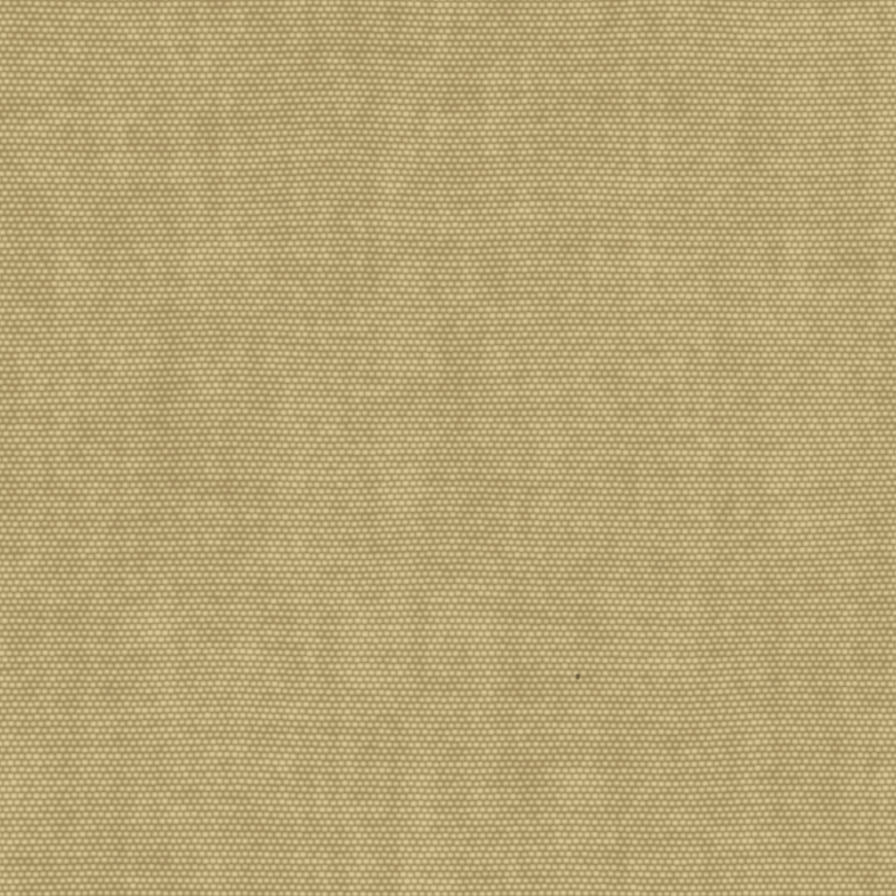
This texture is drawn by a Shadertoy shader. Its source:

```glsl
// Tan plain-weave canvas: staggered rows of small thread bumps with faint yarn streaks.

const vec2 WEAVE_COUNT = vec2(122.0, 138.0); // bumps across, rows down
const vec3 GAP_COLOR = vec3(0.62, 0.54, 0.36);
const vec3 THREAD_COLOR = vec3(0.735, 0.663, 0.473);
const vec3 CREST_COLOR = vec3(0.87, 0.79, 0.61);
const vec3 FLECK_COLOR = vec3(0.36, 0.31, 0.19);
const vec2 FLECK_CENTER = vec2(0.645, 0.245);

float hash(vec2 p) {
    vec3 q = fract(vec3(p.xyx) * 0.1031);
    q += dot(q, q.yzx + 33.33);
    return fract((q.x + q.y) * q.z);
}

float valueNoise(vec2 p) {
    vec2 cell = floor(p);
    vec2 f = fract(p);
    f = f * f * (3.0 - 2.0 * f);
    float low = mix(hash(cell), hash(cell + vec2(1.0, 0.0)), f.x);
    float high = mix(hash(cell + vec2(0.0, 1.0)), hash(cell + vec2(1.0)), f.x);
    return mix(low, high, f.y);
}

// Signed noise, about -0.5 to 0.5
float variation(vec2 uv, vec2 frequency, float seed) {
    return valueNoise(uv * frequency + seed) - 0.5;
}

// Height of one staggered bump, with small differences in size and place
float weaveHeight(vec2 grid) {
    float row = floor(grid.y);
    grid.x += 0.5 * mod(row, 2.0);
    vec2 cell = floor(grid);
    vec2 jitter = vec2(hash(cell + 17.0), hash(cell + 53.0)) - 0.5;
    vec2 local = fract(grid) - 0.5 - 0.1 * jitter;
    float radius = length(local * vec2(1.0, 1.12));
    float crest = clamp((0.65 - radius) / 0.57, 0.0, 1.0);
    return crest + 0.16 * (hash(cell) - 0.5);
}

// Uneven yarn: vertical streaks, horizontal slubs and soft clouds
float yarnTone(vec2 uv) {
    return 0.14 * variation(uv, vec2(75.0, 7.0), 11.0)
         + 0.12 * variation(uv, vec2(12.0, 130.0), 37.0)
         + 0.10 * variation(uv, vec2(60.0, 55.0), 71.0)
         + 0.08 * variation(uv, vec2(6.0, 4.0), 93.0);
}

vec3 threadRamp(float tone) {
    vec3 shade = mix(GAP_COLOR, THREAD_COLOR, clamp(tone * 2.0, 0.0, 1.0));
    return mix(shade, CREST_COLOR, clamp(tone * 2.0 - 1.0, 0.0, 1.0));
}

vec3 fabric(vec2 uv) {
    // Slight wander keeps the rows from being perfectly straight
    vec2 wander = vec2(variation(uv, vec2(9.0, 14.0), 5.0),
                       variation(uv, vec2(8.0, 5.0), 29.0));
    float tone = weaveHeight(uv * WEAVE_COUNT + 0.7 * wander) + yarnTone(uv);
    vec3 color = threadRamp(tone);

    // One tiny dark fleck caught in the weave
    float fleckDistance = length((uv - FLECK_CENTER) * vec2(1.3, 1.0));
    float fleck = 1.0 - smoothstep(0.001, 0.005, fleckDistance);
    return mix(color, FLECK_COLOR, 0.8 * fleck);
}

void mainImage(out vec4 fragColor, in vec2 fragCoord) {
    // Average a 3 by 3 block of samples to smooth the fine weave
    vec3 sum = vec3(0.0);
    for (int y = -1; y <= 1; y++) {
        for (int x = -1; x <= 1; x++) {
            vec2 offset = vec2(x, y) / 3.0;
            sum += fabric((fragCoord + offset) / iResolution.xy);
        }
    }
    fragColor = vec4(sum / 9.0, 1.0);
}
```
